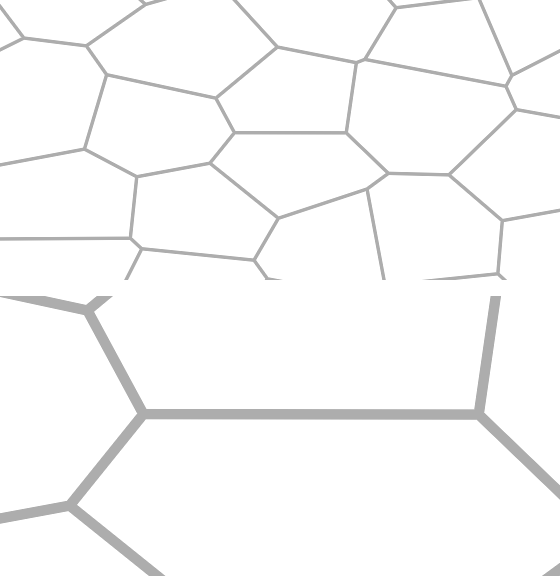
Top, the full canvas; bottom, a detail of the centre.
Write a WebGL 2 fragment shader that draws this pattern.

```glsl
#version 300 es
precision highp float;
// Draws a wide, irregular cell network of thin grey lines on white.

uniform vec2 u_resolution;
out vec4 outColor;

// All lengths are fractions of the canvas height.
const vec2  CELL_SIZE  = vec2(0.49, 0.32);  // column and row spacing
const float JITTER     = 0.62;              // seed scatter within a cell
const float LINE_WIDTH = 0.0124;
const float SOFTNESS   = 0.85;              // edge blur in pixel widths
const vec2  PAN        = vec2(7.3, 4.6);    // chosen part of the plane, in cells
const vec3  PAPER      = vec3(1.0);
const vec3  LINE_COLOR = vec3(0.68);
const int   REACH      = 2;                 // neighbour search radius

// Integer hash: two values in 0..1 for each cell.
vec2 hash2(ivec2 cell) {
    uvec2 v = uvec2(cell) * 1664525u + 1013904223u;
    v.x += v.y * 1664525u;
    v.y += v.x * 1664525u;
    v ^= v >> 16u;
    v.x += v.y * 1664525u;
    v.y += v.x * 1664525u;
    v ^= v >> 16u;
    return vec2(v & 65535u) / 65535.0;
}

// Scattered seed of a cell; odd columns are raised by half a row.
vec2 seedPoint(ivec2 cell) {
    float stagger = 0.5 * float(cell.x & 1) - 0.25;
    vec2 offset = JITTER * (hash2(cell) - 0.5);
    return vec2(cell) + 0.5 + vec2(0.0, stagger) + offset;
}

// Distance to the nearest cell border, in canvas heights.
float borderDistance(vec2 point) {
    vec2 p = point / CELL_SIZE + PAN;
    ivec2 home = ivec2(floor(p));

    // Find the nearest seed.
    vec2 nearest = vec2(0.0);
    float best = 1e6;
    for (int y = -REACH; y <= REACH; y++) {
        for (int x = -REACH; x <= REACH; x++) {
            vec2 toSeed = seedPoint(home + ivec2(x, y)) - p;
            float d = dot(toSeed, toSeed);
            if (d < best) {
                best = d;
                nearest = toSeed;
            }
        }
    }

    // Measure each bisector, undoing the stretch for an even line width.
    float border = 1e6;
    for (int y = -REACH; y <= REACH; y++) {
        for (int x = -REACH; x <= REACH; x++) {
            vec2 toSeed = seedPoint(home + ivec2(x, y)) - p;
            vec2 across = toSeed - nearest;
            if (dot(across, across) > 1e-5) {
                float d = dot(0.5 * (toSeed + nearest), across);
                border = min(border, d / length(across / CELL_SIZE));
            }
        }
    }
    return border;
}

void main() {
    vec2 point = gl_FragCoord.xy / u_resolution.y;
    float blur = SOFTNESS / u_resolution.y;
    float d = borderDistance(point);
    float ink = clamp(0.5 + (0.5 * LINE_WIDTH - d) / blur, 0.0, 1.0);
    outColor = vec4(mix(PAPER, LINE_COLOR, ink), 1.0);
}
```
